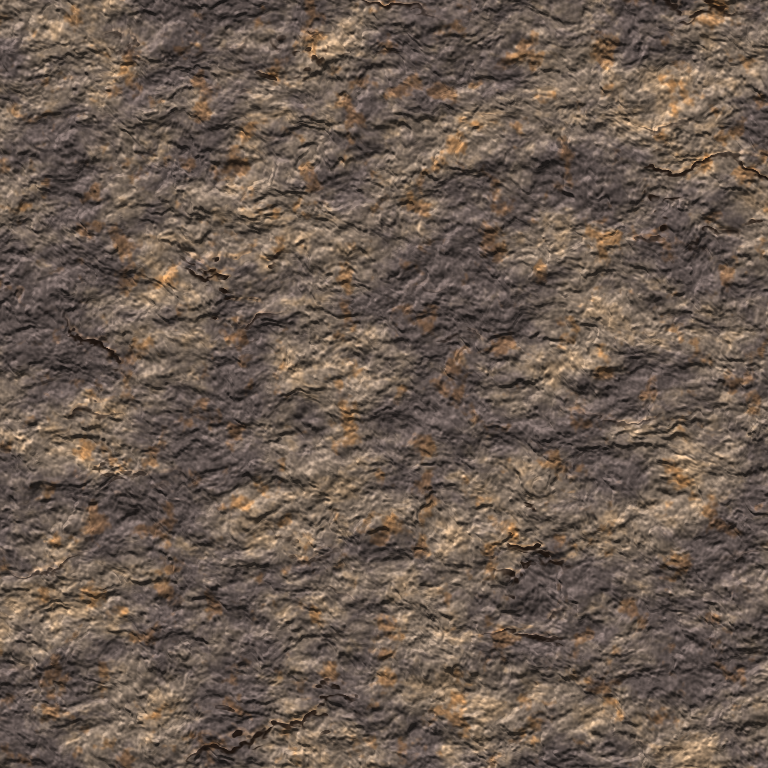
This texture is drawn by a Shadertoy shader. Its source:

```glsl
vec2 randomGradient(vec2 cell) {
    uvec2 k = uvec2(ivec2(cell) + 32768);
    uint h = k.x * 1597334677u ^ k.y * 3812015801u;
    h = (h ^ (h >> 15)) * 2246822519u;
    h = (h ^ (h >> 13)) * 3266489917u;
    float angle = float((h ^ (h >> 16)) & 65535u) / 65536.0 * 6.2832;
    return vec2(cos(angle), sin(angle));
}

float gradientNoise(vec2 p) {
    vec2 i = floor(p), f = p - i;
    vec2 u = f * f * f * (f * (f * 6.0 - 15.0) + 10.0);
    vec2 e = vec2(1.0, 0.0);
    float low = mix(dot(randomGradient(i), f), dot(randomGradient(i + e), f - e), u.x);
    float high = mix(dot(randomGradient(i + e.yx), f - e.yx),
                     dot(randomGradient(i + 1.0), f - 1.0), u.x);
    return mix(low, high, u.y);
}

// Rotated octaves, unnormalised
float fbm(vec2 p, int octaves, float gain) {
    float sum = 0.0, amplitude = 1.0;
    for (int i = 0; i < octaves; i++) {
        sum += amplitude * gradientNoise(p);
        p = mat2(1.6, 1.2, -1.2, 1.6) * p + 17.3;
        amplitude *= gain;
    }
    return sum;
}

// Rough surface with rounded lumps between sharp creases
float rockHeight(vec2 p) {
    float rough = fbm(p * vec2(12.0, 17.0), 5, 0.57);
    float lumps = abs(gradientNoise(p * vec2(24.0, 34.0) + 1.5 * rough))
                + 0.5 * abs(gradientNoise(p * vec2(55.0, 75.0) + rough));
    return rough + 0.55 * lumps;
}

float ledgeField(vec2 p) {
    return fbm(p * vec2(7.0, 11.0) + 61.0, 5, 0.56);
}

void mainImage(out vec4 fragColor, in vec2 fragCoord) {
    vec2 p = fragCoord / iResolution.y;
    vec2 warped = p + 0.012 * vec2(fbm(p * 9.0, 3, 0.5), fbm(p * 9.0 + 40.0, 3, 0.5));

    // Mineral patches: dark crust, plain stone, exposed tan
    float patches = fbm(warped * vec2(6.0, 7.5) + 5.0, 6, 0.64);
    float speckle = fbm(warped * vec2(17.0, 22.0) + 90.0, 4, 0.65);
    vec3 color = mix(vec3(0.325, 0.285, 0.272), vec3(0.445, 0.388, 0.338),
                     smoothstep(-0.35, 0.3, patches + 0.25 * speckle));
    float tan_ = smoothstep(0.12, 0.65, 0.65 * patches + 0.6 * speckle);
    color = mix(color, vec3(0.61, 0.505, 0.395), 0.75 * tan_);
    float rust = smoothstep(0.2, 0.6, fbm(p * 21.0 + 130.0, 4, 0.6));
    color = mix(color, color * vec3(1.12, 0.98, 0.8), rust);

    // Relief lit from above
    float slope = rockHeight(warped) - rockHeight(warped + vec2(-0.0012, 0.0038));
    color *= clamp(1.02 + 2.2 * slope, 0.35, 1.65);

    // Broken ledges: bright lip over a thin shadow
    float ledge = ledgeField(warped);
    float drop = smoothstep(0.0, 0.08, ledge - ledgeField(warped + vec2(0.0, 0.006)));
    float broken = drop * smoothstep(0.0, 0.4, gradientNoise(p * vec2(5.0, 6.0) + 23.0));
    float lip = smoothstep(-0.16, -0.03, ledge) * smoothstep(0.03, -0.02, ledge);
    float reach = 0.07 + 0.14 * broken;
    float shadow = smoothstep(-0.01, 0.03, ledge) * smoothstep(reach, 0.4 * reach, ledge);
    color = mix(color, color * vec3(1.3, 1.22, 1.1), lip * broken);
    color = mix(color, vec3(0.10, 0.065, 0.045), 0.9 * shadow * broken);

    // Fine grain
    float grain = gradientNoise(p * 145.0) + 0.9 * gradientNoise(p * 230.0 + 7.0);
    color *= 1.0 + 0.24 * grain;

    fragColor = vec4(clamp(color, 0.0, 1.0), 1.0);
}
```
